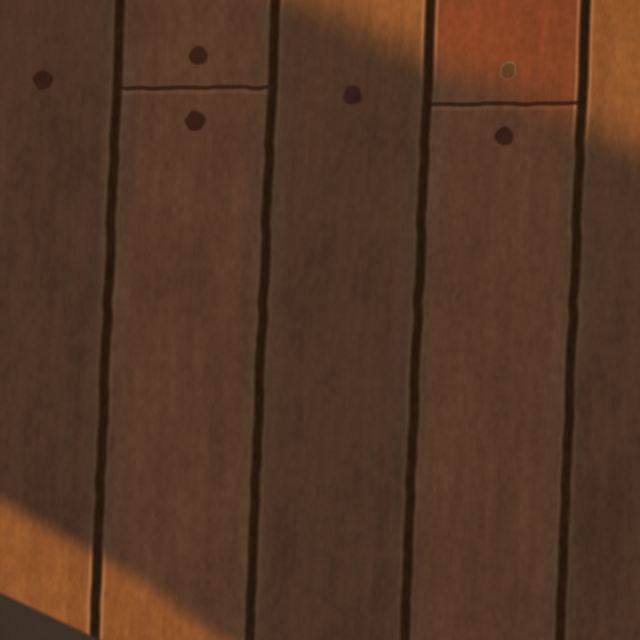
Reproduce this texture procedurally as a Shadertoy shader.

```glsl
// Leaning dark wooden boards with seams, butt joints, plugs and two slanting patches of sun.

// Layout, in canvas units
const float BOARD_WIDTH = 0.2425;
const float FIRST_SEAM = 0.1465;
const float LEAN = 0.042;
const float SEAM_HALF = 0.0062;
const float JOINT_HALF = 0.0022;
const float JOINT_HEIGHT = 0.863;
const float JOINT_DROP = 0.0125;   // fall of the plug row per board
const float PLUG_OFFSET = 0.051;
const float PLUG_RADIUS = 0.0165;
const float GRAIN = 0.16;
const float MOTTLE = 0.16;

// Sun edges: height at x = 0 and slope
const vec2 UPPER_SUN = vec2(1.189, -0.42);
const vec2 LOWER_SUN = vec2(0.225, -0.62);
const vec2 BOARD_END = vec2(0.073, -0.47);

// Colours
const vec3 WOOD_LIGHT = vec3(0.345, 0.228, 0.160);
const vec3 WOOD_DARK = vec3(0.280, 0.188, 0.138);
const vec3 WOOD_EDGE = vec3(0.300, 0.225, 0.165);
const vec3 SUN_ORANGE = vec3(0.570, 0.335, 0.170);
const vec3 SUN_RED = vec3(0.530, 0.265, 0.145);
const vec3 GLINT = vec3(0.660, 0.470, 0.320);
const vec3 SEAM = vec3(0.160, 0.098, 0.050);
const vec3 PLUG_SHADE = vec3(0.190, 0.105, 0.075);
const vec3 PLUG_SUN = vec3(0.390, 0.260, 0.140);
const vec3 FLOOR = vec3(0.235, 0.185, 0.150);

float hash(vec2 p) {
    return fract(sin(dot(p, vec2(127.1, 311.7))) * 43758.5453);
}

float noise(vec2 p) {
    vec2 cell = floor(p), f = fract(p);
    f = f * f * (3.0 - 2.0 * f);
    return mix(mix(hash(cell), hash(cell + vec2(1, 0)), f.x),
               mix(hash(cell + vec2(0, 1)), hash(cell + vec2(1, 1)), f.x), f.y);
}

float fbm(vec2 p) {
    float sum = 0.0, weight = 0.5;
    for (int i = 0; i < 4; i++) {
        sum += weight * noise(p);
        p = p * 2.03 + 17.3;
        weight *= 0.5;
    }
    return sum / 0.9375;
}

// Signed height above a slanted line
float above(vec2 p, vec2 line) {
    return p.y - line.x - line.y * p.x;
}

void mainImage(out vec4 fragColor, in vec2 fragCoord) {
    vec2 uv = fragCoord / iResolution.xy;
    float aa = 1.0 / min(iResolution.x, iResolution.y);

    // Board index and position across the board
    float wobble = (noise(vec2(3.0, uv.y * 32.0)) - 0.5) * 0.003;
    float across = (uv.x + wobble - LEAN * uv.y - FIRST_SEAM) / BOARD_WIDTH;
    float board = floor(across);
    float x = fract(across) * BOARD_WIDTH;
    float edge = min(x, BOARD_WIDTH - x);
    float jointed = 1.0 - mod(board, 2.0);

    // Sunlight with soft, slightly uneven borders
    float ripple = (noise(uv * 9.0) - 0.5) * 0.02;
    float upperSun = smoothstep(-0.045, 0.055, above(uv, UPPER_SUN) + ripple);
    float lowerSun = smoothstep(-0.025, 0.025, -above(uv, LOWER_SUN) + ripple);
    float sun = max(upperSun, lowerSun);

    // Wood tone, grey worn edges, grain and blotches
    vec2 local = vec2(x, uv.y) + board * 7.31;
    float streak = fbm(local * vec2(75.0, 7.0));
    float blotch = fbm(local * vec2(16.0, 9.0));
    float speckle = fbm(local * vec2(120.0, 70.0));
    vec3 shade = mix(WOOD_DARK, WOOD_LIGHT, 0.12 + 0.7 * jointed + 0.25 * uv.y);
    shade = mix(shade, WOOD_EDGE, 0.6 * smoothstep(0.04, 0.008, edge));
    vec3 lit = mix(SUN_ORANGE, SUN_RED, jointed * uv.y);
    vec3 color = mix(shade, lit, sun);
    color *= 1.0 + GRAIN * (streak - 0.5) + MOTTLE * (blotch - 0.5) + 0.18 * (speckle - 0.5);

    // Bright bevels beside the seams in the sun
    float bevel = smoothstep(0.005, 0.0, abs(edge - 0.011));
    color = mix(color, GLINT, bevel * (0.05 + 0.55 * sun));

    // Butt joint with a faint pale lip
    float row = JOINT_HEIGHT - JOINT_DROP * board;
    float fromJoint = uv.y - row + (noise(vec2(uv.x * 50.0, 8.0)) - 0.5) * 0.003;
    float lip = smoothstep(0.006, 0.0, abs(fromJoint + 0.007));
    color *= 1.0 + 0.12 * jointed * lip;
    float joint = smoothstep(JOINT_HALF + 2.0 * aa, JOINT_HALF - aa, abs(fromJoint));
    color = mix(color, SEAM, 0.75 * jointed * joint);

    // Plugs: a pair around a joint, otherwise a single one
    float plugY = abs(uv.y - row) - PLUG_OFFSET * jointed;
    float fromPlug = length(vec2(x - 0.5 * BOARD_WIDTH - 0.004, plugY));
    fromPlug += (noise(uv * 90.0) - 0.5) * 0.005;
    float plug = smoothstep(PLUG_RADIUS + aa, PLUG_RADIUS - 0.005, fromPlug);
    float rim = smoothstep(0.004, 0.0, abs(fromPlug - 0.8 * PLUG_RADIUS));
    vec3 plugColor = mix(PLUG_SHADE, PLUG_SUN, sun) * (0.85 + 0.3 * speckle);
    color = mix(color, plugColor + 0.12 * rim * sun, 0.85 * plug);

    // Seams, then the floor beyond the board ends
    float seam = smoothstep(SEAM_HALF + 0.003 + aa, SEAM_HALF - 0.003, edge);
    color = mix(color, SEAM * (0.8 + 0.4 * speckle), seam);
    float ground = smoothstep(0.004 + aa, -0.004, above(uv, BOARD_END));
    color = mix(color, FLOOR * (0.9 + 0.2 * blotch), ground);

    fragColor = vec4(color, 1.0);
}
```
